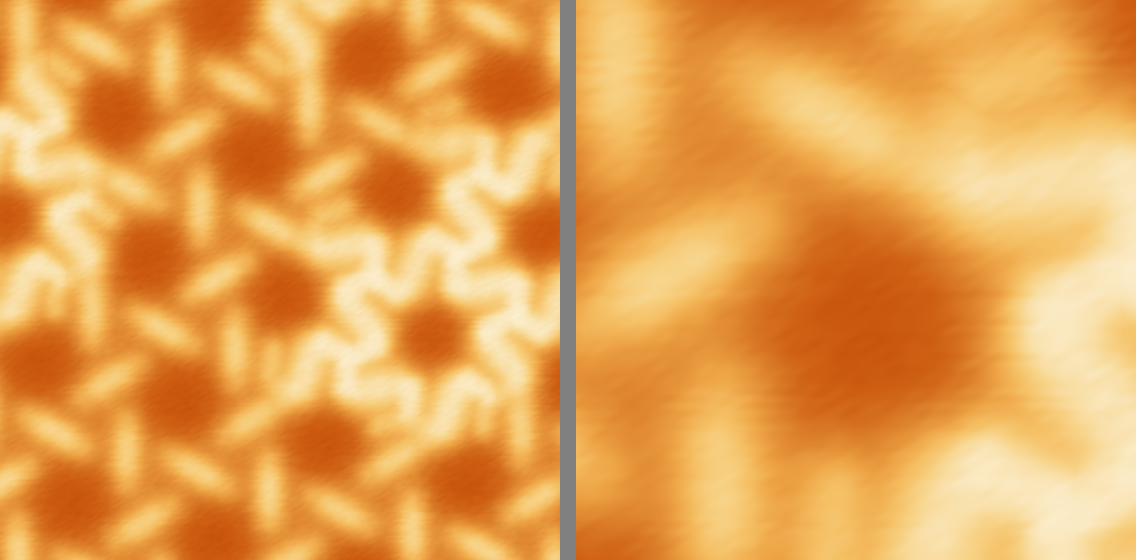
Left: the whole. Right: its middle third, enlarged.
A Shadertoy shader for this pattern:

```glsl
// Scanned molecular film: dark pores on a tilted hexagonal lattice, with a soft
// pinwheel rod on every bond. Inside islands the rods turn into brighter S shapes.
// Gaussian capsules are summed into a height, then mapped to an amber ramp.

const vec2 ORIGIN = vec2(0.4557, 0.7227);      // centre of one pore
const vec2 STEP_A = vec2(0.2552, -0.0703);     // lattice vectors
const vec2 STEP_B = vec2(0.0612, -0.2539);
const float ROD_TURN = 0.803;                  // rod angle from its bond
const float BRIGHT_TURN = -0.506;              // angle of the bright form
const float REACH = 0.17;                      // extent of one molecule
const float BASE = 0.275;
const float PORE_DEPTH = 0.20;
const float PORE_RADIUS = 0.078;
const float ROD_HEIGHT = 0.21;
const float CORE_HEIGHT = 0.21;
const float BRIGHT_HEIGHT = 0.40;
const float HOOK_HEIGHT = 0.27;
const float HALO_HEIGHT = 0.15;
const float ISLAND_FADE = 0.022;
const float SHOULDER = 0.72;                   // heights above this are compressed
const float HEADROOM = 0.23;
const float GRAIN = 0.042;
const float GRAIN_ANGLE = 0.5;
const float STREAKS = 0.010;
const float SCAN_JITTER = 0.004;

float hash(vec2 p) {
    return fract(sin(dot(p, vec2(127.1, 311.7))) * 43758.5453);
}

float noise(vec2 p) {
    vec2 i = floor(p), f = fract(p);
    f = f * f * (3.0 - 2.0 * f);
    return mix(mix(hash(i), hash(i + vec2(1, 0)), f.x),
               mix(hash(i + vec2(0, 1)), hash(i + vec2(1, 1)), f.x), f.y);
}

// Soft ridge around the segment a-b
float ridge(vec2 p, vec2 a, vec2 b, float width) {
    vec2 pa = p - a, ba = b - a;
    vec2 d = (pa - ba * clamp(dot(pa, ba) / dot(ba, ba), 0.0, 1.0)) / width;
    return exp(-dot(d, d));
}

// Local coordinates along and across a direction
vec2 toFrame(vec2 p, float angle) {
    vec2 u = vec2(cos(angle), sin(angle));
    return vec2(dot(p, u), dot(p, vec2(-u.y, u.x)));
}

// Faint long tails with a plump core
float rod(vec2 p) {
    return ROD_HEIGHT * ridge(p, vec2(-0.056, 0.0), vec2(0.056, 0.0), 0.027)
         + CORE_HEIGHT * ridge(p, vec2(-0.016, 0.0), vec2(0.016, 0.0), 0.031);
}

// One curled end of the bright form
float hook(vec2 p) {
    float bend = ridge(p, vec2(-0.046, 0.008), vec2(-0.038, 0.050), 0.025);
    float lobe = ridge(p, vec2(-0.026, 0.062), vec2(0.018, 0.067), 0.024);
    return HOOK_HEIGHT * max(0.85 * bend, lobe);
}

float brightForm(vec2 p) {
    float core = BRIGHT_HEIGHT * ridge(p, vec2(-0.036, 0.0), vec2(0.036, 0.0), 0.037);
    float ends = hook(p) + hook(-p);
    // Smooth union keeps the joints from peaking
    return sqrt(core * core + ends * ends) + HALO_HEIGHT * exp(-dot(p, p) / 0.0046);
}

// Bright islands: union of discs given by centre and radius
float islandAmount(vec2 p) {
    float d = length(p - vec2(0.797, 0.479)) - 0.224;
    d = min(d, length(p - vec2(0.553, 0.342)) - 0.040);
    d = min(d, length(p - vec2(0.885, 0.740)) - 0.085);
    d = min(d, length(p - vec2(0.026, 0.655)) - 0.193);
    d = min(d, length(p - vec2(0.560, 0.993)) - 0.081);
    return 1.0 - smoothstep(-ISLAND_FADE, ISLAND_FADE, d);
}

float molecule(vec2 p, vec2 site, float bondAngle) {
    float amount = islandAmount(site), height = 0.0;
    if (amount < 1.0) height += (1.0 - amount) * rod(toFrame(p - site, bondAngle + ROD_TURN));
    if (amount > 0.0) height += amount * brightForm(toFrame(p - site, bondAngle + BRIGHT_TURN));
    return height;
}

// Sublattice 0 holds the pores, 1 to 3 the three bond directions
float filmHeight(vec2 p) {
    mat2 lattice = mat2(STEP_A, STEP_B);
    vec2 q = inverse(lattice) * (p - ORIGIN);
    float height = BASE;
    for (int k = 0; k < 4; k++) {
        vec2 bond = k == 0 ? vec2(0) : k == 1 ? vec2(1, 0) : k == 2 ? vec2(0, 1) : vec2(-1, 1);
        vec2 along = lattice * bond;
        vec2 corner = floor(q - 0.5 * bond);
        for (int n = 0; n < 4; n++) {
            vec2 id = corner + vec2(n % 2, n / 2);
            vec2 site = ORIGIN + lattice * (id + 0.5 * bond);
            float d = length(p - site);
            if (d > REACH) continue;
            if (k == 0) height -= PORE_DEPTH * exp(-pow(d / PORE_RADIUS, 2.5));
            else height += (0.92 + 0.16 * hash(id + 17.0 * float(k)))
                         * molecule(p, site, atan(along.y, along.x));
        }
    }
    float excess = max(height - SHOULDER, 0.0);
    return min(height, SHOULDER) + HEADROOM * (1.0 - exp(-excess / HEADROOM));
}

vec3 amber(float level) {
    vec3 c = mix(vec3(0.76, 0.29, 0.01), vec3(0.81, 0.38, 0.08), clamp(level, 0.0, 1.0));
    c = mix(c, vec3(0.87, 0.52, 0.18), clamp(level - 1.0, 0.0, 1.0));
    c = mix(c, vec3(0.93, 0.64, 0.27), clamp(level - 2.0, 0.0, 1.0));
    c = mix(c, vec3(0.96, 0.75, 0.39), clamp(level - 3.0, 0.0, 1.0));
    c = mix(c, vec3(0.97, 0.83, 0.54), clamp(level - 4.0, 0.0, 1.0));
    c = mix(c, vec3(0.98, 0.91, 0.75), clamp(level - 5.0, 0.0, 1.0));
    return mix(c, vec3(1.00, 0.98, 0.90), clamp(level - 6.0, 0.0, 1.0));
}

void mainImage(out vec4 fragColor, in vec2 fragCoord) {
    vec2 p = fragCoord / iResolution.y;
    float slip = (noise(vec2(3.0, p.y * 240.0)) - 0.5) * SCAN_JITTER; // scan line drift
    float height = filmHeight(p + vec2(slip, 0.0));
    height += GRAIN * (noise(toFrame(p, GRAIN_ANGLE) * vec2(80.0, 220.0)) - 0.5);
    height += STREAKS * (noise(p * vec2(9.0, 200.0)) - 0.5);
    fragColor = vec4(amber(height * 7.0), 1.0);
}
```
